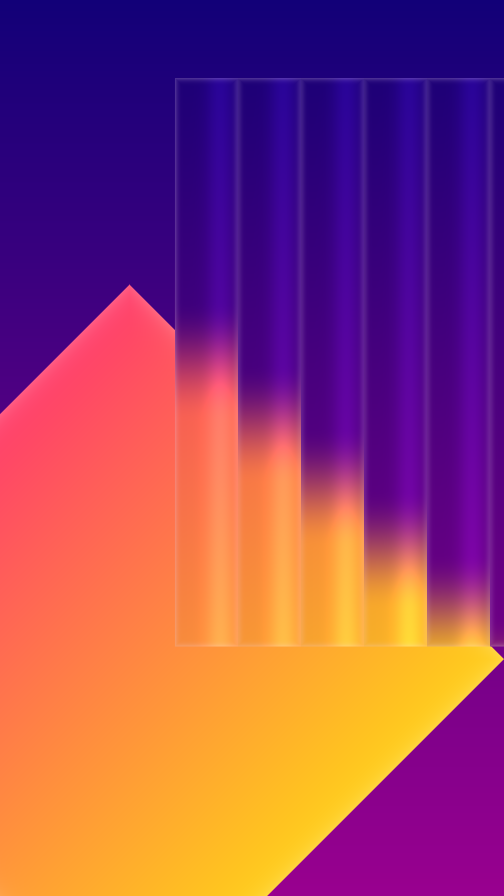
Write a Shadertoy shader that draws this background.

```glsl
#define DIAMOND_CENTER vec2(0.257, 0.470)
#define DIAMOND_RADIUS 0.743
#define PANEL_MIN vec2(0.347, 0.495)
#define PANEL_TOP 1.623
#define STRIP_WIDTH 0.125
#define GLASS_BLUR 0.12
#define RIM_GLOW 0.17
#define LINE_GLOW 0.14

const vec3 NIGHT = vec3(0.07, 0.0, 0.47);
const vec3 MAGENTA = vec3(0.60, 0.0, 0.56);
const vec3 PINK = vec3(1.0, 0.24, 0.42);
const vec3 YELLOW = vec3(1.0, 0.81, 0.10);
const vec3 FROST = vec3(0.95, 0.85, 1.0);

// Signed distance, measured along the axes
float diamondDistance(vec2 p) {
    vec2 q = abs(p - DIAMOND_CENTER);
    return q.x + q.y - DIAMOND_RADIUS;
}

vec3 diamondColor(vec2 p) {
    vec2 q = p - DIAMOND_CENTER;
    float t = 0.5 + 0.5 * (q.x - q.y) / DIAMOND_RADIUS;
    return mix(PINK, YELLOW, clamp(t, 0.0, 1.0));
}

float bell(float x, float width) {
    return exp(-x * x / (width * width));
}

// Ribbed glass: each strip sees one blurred column of the scene
vec3 glassColor(vec2 p, vec3 backdrop) {
    float strip = (p.x - PANEL_MIN.x) / STRIP_WIDTH;
    float f = fract(strip);
    vec2 seen = vec2(PANEL_MIN.x + (floor(strip) + 0.5) * STRIP_WIDTH, p.y);
    float cover = smoothstep(GLASS_BLUR, -GLASS_BLUR, diamondDistance(seen));
    vec3 col = mix(backdrop, diamondColor(mix(seen, p, 0.5)), cover);

    // Soft reflection to the right of each strip
    float sheen = bell(f - 0.72, 0.22);
    col *= 0.97 + 0.20 * sheen;
    col += vec3(0.02, 0.015, 0.035) * sheen;

    // Frosted seams and outer border
    float seam = bell(min(f, 1.0 - f) * STRIP_WIDTH, 0.0075);
    float edge = min(p.x - PANEL_MIN.x, min(p.y - PANEL_MIN.y, PANEL_TOP - p.y));
    float border = bell(edge, 0.0075) + 0.6 * bell(edge, 0.003);
    return mix(col, FROST, LINE_GLOW * max(seam, border));
}

void mainImage(out vec4 fragColor, in vec2 fragCoord) {
    vec2 p = fragCoord / iResolution.x;
    float pixel = 1.0 / iResolution.x;

    // Sky gradient
    float height = fragCoord.y / iResolution.y;
    vec3 backdrop = mix(MAGENTA, NIGHT, height);

    // Diamond with a bright inner rim
    float d = diamondDistance(p);
    float rim = exp(min(d, 0.0) / 0.026);
    vec3 body = mix(diamondColor(p), vec3(1.0), RIM_GLOW * rim);
    vec3 col = mix(backdrop, body, smoothstep(pixel, -pixel, d));

    // Glass panel, running past the right side
    float inset = min(p.x - PANEL_MIN.x, min(p.y - PANEL_MIN.y, PANEL_TOP - p.y));
    float panel = smoothstep(-0.5 * pixel, 0.5 * pixel, inset);
    col = mix(col, glassColor(p, backdrop), panel);

    fragColor = vec4(clamp(col, 0.0, 1.0), 1.0);
}
```
